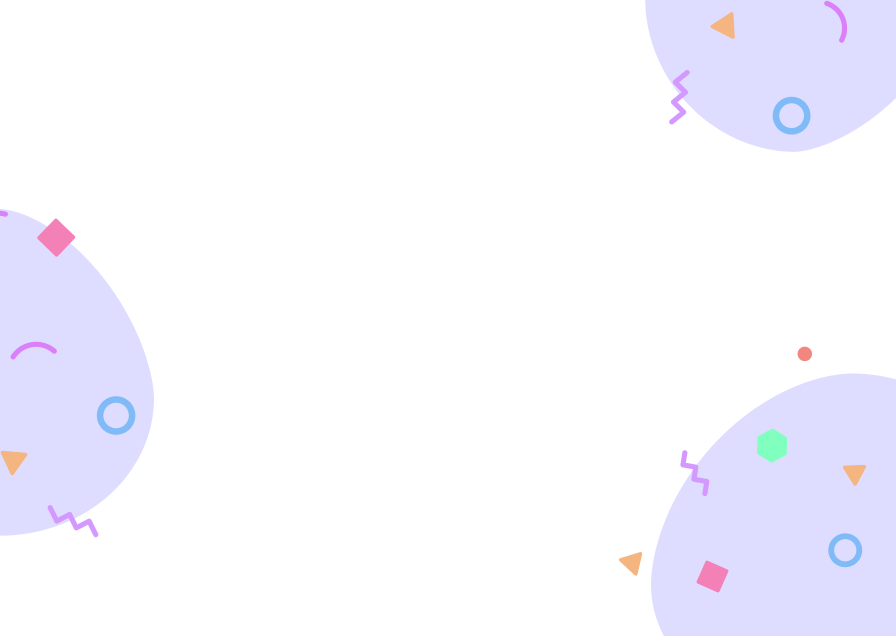
This background is drawn by a WebGL 2 fragment shader. Its source:

```glsl
#version 300 es
precision highp float;
// White background with three lavender blobs and scattered confetti shapes.

#define CANVAS_WIDTH 768.0
#define CORNER_ROUNDING 1.5
#define STROKE 2.2
#define LAVENDER vec3(0.873, 0.867, 1.0)
#define ORANGE vec3(0.96, 0.71, 0.50)
#define PINK vec3(0.955, 0.50, 0.72)
#define MINT vec3(0.50, 1.0, 0.75)
#define CORAL vec3(0.95, 0.53, 0.50)
#define BLUE vec3(0.50, 0.73, 0.97)
#define MAGENTA vec3(0.85, 0.50, 0.98)
#define VIOLET vec3(0.83, 0.60, 1.0)

uniform vec2 u_resolution;
out vec4 fragColor;

const float TAU = 6.2831853;

// Each entry: centre, circumradius, rotation in degrees
const vec4 TRIANGLES[4] = vec4[4](
  vec4(622.0, 523.0, 13.0, 63.0), vec4(11.5, 150.7, 13.0, 25.0),
  vec4(732.6, 140.0, 11.3, 32.0), vec4(542.0, 63.0, 11.7, 47.0));
const vec4 SQUARES[2] = vec4[2](
  vec4(48.2, 341.5, 16.3, 1.0), vec4(610.7, 51.0, 14.5, 21.0));

// Each entry: centre, middle radius, half width
const vec4 RINGS[3] = vec4[3](
  vec4(678.5, 446.0, 13.4, 2.8), vec4(99.5, 189.0, 13.7, 2.8),
  vec4(724.5, 73.5, 12.0, 2.5));

// Each entry: centre, radius, middle direction in degrees
const vec4 ARCS[3] = vec4[3](
  vec4(701.5, 521.0, 22.4, 22.0), vec4(31.0, 226.5, 23.5, 98.0),
  vec4(-2.0, 339.0, 23.5, 123.0));

// Zigzags: start point, then the two alternating steps
const vec2 ZIG_START[3] = vec2[3](
  vec2(589.0, 483.0), vec2(43.0, 110.0), vec2(587.0, 157.0));
const vec4 ZIG_STEPS[3] = vec4[3](
  vec4(-10.2, -8.3, 8.7, -8.7), vec4(5.7, -11.5, 11.0, 5.7),
  vec4(-1.6, -10.3, 11.0, -2.0));

// Four superellipse quadrants; radii: right, top, left, bottom;
// powers: top right, top left, bottom left, bottom right
float blob(vec2 p, vec4 radii, vec4 powers, float pixel) {
  vec2 r = vec2(p.x > 0.0 ? radii.x : radii.z, p.y > 0.0 ? radii.y : radii.w);
  float n = p.y > 0.0 ? (p.x > 0.0 ? powers.x : powers.y)
                      : (p.x > 0.0 ? powers.w : powers.z);
  vec2 q = pow(abs(p) / r, vec2(n));
  float f = pow(q.x + q.y, 1.0 / n) - 1.0;
  return f * pixel / max(length(vec2(dFdx(f), dFdy(f))), 1e-5);
}

// Regular polygon with rounded corners
float polygon(vec2 p, float sides, float radius, float degrees) {
  float wedge = TAU / sides;
  float inner = radius - CORNER_ROUNDING;
  float a = mod(atan(p.y, p.x) - radians(degrees), wedge) - 0.5 * wedge;
  vec2 q = length(p) * vec2(cos(a), abs(sin(a)));
  q -= inner * vec2(cos(0.5 * wedge), sin(0.5 * wedge));
  float d = q.x > 0.0 ? length(vec2(q.x, max(q.y, 0.0))) : q.x;
  return d - CORNER_ROUNDING;
}

// Round-capped arc
float arc(vec2 p, float radius, float degrees, float halfAngle) {
  float m = radians(degrees);
  vec2 q = vec2(dot(p, vec2(cos(m), sin(m))), abs(dot(p, vec2(-sin(m), cos(m)))));
  vec2 tip = radius * vec2(cos(halfAngle), sin(halfAngle));
  float d = atan(q.y, q.x) < halfAngle ? abs(length(q) - radius) : length(q - tip);
  return d - STROKE;
}

// Chain of five round-capped segments
float zigzag(vec2 p, vec4 steps) {
  float d = 1e5;
  for (int i = 0; i < 5; i++) {
    vec2 s = i % 2 == 0 ? steps.xy : steps.zw;
    d = min(d, length(p - s * clamp(dot(p, s) / dot(s, s), 0.0, 1.0)));
    p -= s;
  }
  return d - STROKE;
}

void main() {
  float pixel = CANVAS_WIDTH / u_resolution.x;
  vec2 p = gl_FragCoord.xy * pixel;

  // Large blobs
  float blobs = blob(p - vec2(0.0, 204.0), vec4(132.0, 162.0, 132.0, 118.0),
                     vec4(1.63, 1.63, 2.0, 2.0), pixel);
  blobs = min(blobs, blob(p - vec2(681.0, 546.0), vec4(134.0, 131.0, 128.0, 131.0),
                          vec4(2.0, 2.0, 1.95, 1.6), pixel));
  blobs = min(blobs, blob(p - vec2(730.0, 44.0), vec4(163.0, 181.0, 172.0, 125.0),
                          vec4(2.0, 1.77, 2.0, 2.0), pixel));

  // Confetti, one distance per colour
  float triangles = 1e5, squares = 1e5, rings = 1e5, arcs = 1e5, zigzags = 1e5;
  for (int i = 0; i < 4; i++)
    triangles = min(triangles, polygon(p - TRIANGLES[i].xy, 3.0, TRIANGLES[i].z, TRIANGLES[i].w));
  for (int i = 0; i < 2; i++)
    squares = min(squares, polygon(p - SQUARES[i].xy, 4.0, SQUARES[i].z, SQUARES[i].w));
  for (int i = 0; i < 3; i++) {
    rings = min(rings, abs(length(p - RINGS[i].xy) - RINGS[i].z) - RINGS[i].w);
    arcs = min(arcs, arc(p - ARCS[i].xy, ARCS[i].z, ARCS[i].w, 0.86));
    zigzags = min(zigzags, zigzag(p - ZIG_START[i], ZIG_STEPS[i]));
  }
  float hexagon = polygon(p - vec2(661.8, 163.2), 6.0, 14.5, 28.0);
  float dot6 = length(p - vec2(689.8, 241.8)) - 6.2;

  // Layers, back to front
  float d[8] = float[8](blobs, triangles, squares, rings, arcs, zigzags, hexagon, dot6);
  vec3 inks[8] = vec3[8](LAVENDER, ORANGE, PINK, BLUE, MAGENTA, VIOLET, MINT, CORAL);
  vec3 color = vec3(1.0);
  for (int i = 0; i < 8; i++) color = mix(color, inks[i], clamp(0.5 - d[i] / pixel, 0.0, 1.0));
  fragColor = vec4(color, 1.0);
}
```
